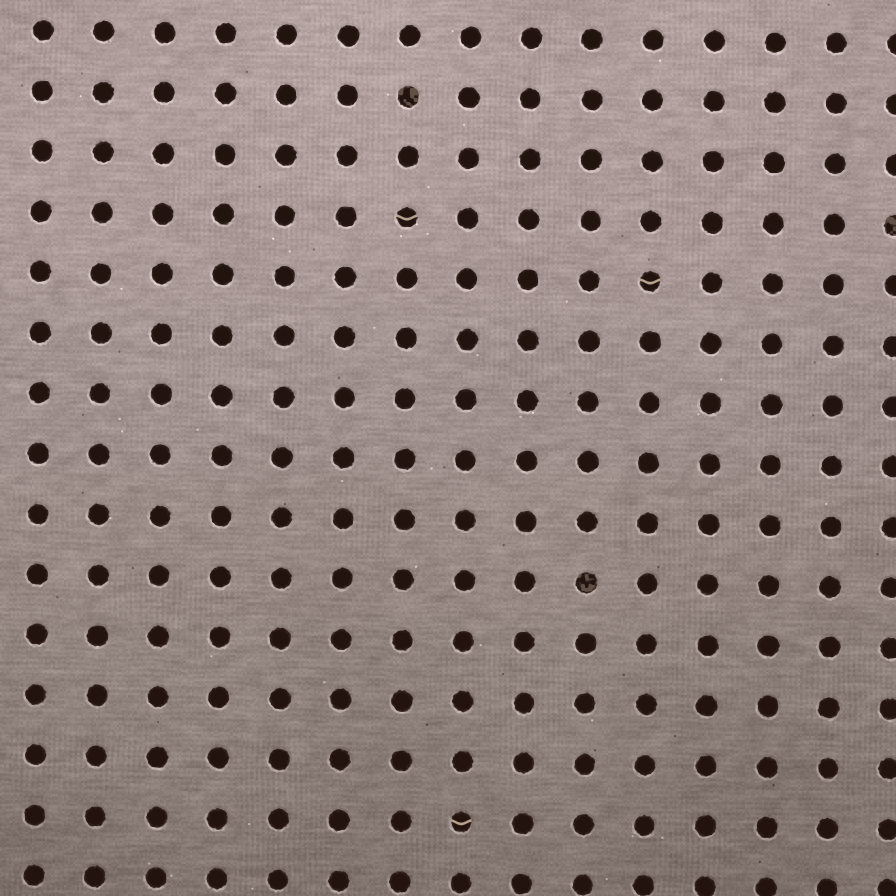
Reproduce this texture procedurally as a Shadertoy shader.

```glsl
float hash(vec2 p) {
    vec3 q = fract(p.xyx * vec3(0.1031, 0.1030, 0.0973));
    q += dot(q, q.yzx + 33.33);
    return fract((q.x + q.y) * q.z);
}

float noise(vec2 p) {
    vec2 i = floor(p), f = fract(p);
    f = f * f * (3.0 - 2.0 * f);
    return mix(mix(hash(i), hash(i + vec2(1, 0)), f.x),
               mix(hash(i + vec2(0, 1)), hash(i + vec2(1, 1)), f.x), f.y);
}

// Soft wrinkles running diagonally, with finer dents on top
float relief(vec2 p) {
    vec2 diagonal = vec2(p.x - p.y, p.x + p.y);
    return noise(diagonal * vec2(14.0, 42.0) + 3.0 * noise(p * 9.0))
         + 0.5 * noise(p * vec2(55.0, 85.0) + 17.0);
}

// Horizontal threads, crossed by vertical ones in patches
float weave(vec2 p) {
    float wobble = noise(p * 24.0);
    float across = sin(p.y * 1050.0 + 5.0 * wobble);
    float down = sin(p.x * 1050.0 + 3.0 * wobble);
    float patches = smoothstep(0.45, 0.75, noise(p * 11.0 + 40.0));
    float streaks = noise(p * vec2(45.0, 230.0)) - 0.5;
    return 0.012 * across * (0.4 + wobble) + 0.016 * down * patches + 0.055 * streaks;
}

void mainImage(out vec4 fragColor, in vec2 fragCoord) {
    vec2 uv = fragCoord / iResolution.xy;
    float blur = max(0.0009, 0.8 / iResolution.y);

    // Slightly skewed lattice of holes, counted from the top left
    mat2 lattice = mat2(0.0681, -0.0011, -0.00075, -0.0674);
    vec2 firstHole = vec2(0.0482, 0.9661);
    vec2 board = inverse(lattice) * (uv - firstHole);
    vec2 id = round(board);
    float seed = hash(id + 31.0);
    vec2 jitter = vec2(hash(id + 5.0), hash(id + 71.0)) - 0.5;
    vec2 p = uv - firstHole - lattice * id - 0.0012 * jitter;

    // Painted cloth, paler and pinker towards the top
    vec3 cloth = mix(vec3(0.53, 0.48, 0.455), vec3(0.695, 0.625, 0.62),
                     smoothstep(-0.05, 1.0, uv.y));
    cloth -= 0.035 * smoothstep(0.4, 0.75, length(uv - vec2(0.45, 0.55)));
    cloth += 0.035 * (noise(uv * 5.0) - 0.5);
    vec2 threadSpace = board * 0.068;
    cloth += weave(threadSpace) + 0.05 * (hash(floor(uv * 420.0)) - 0.5);
    cloth += 0.10 * (relief(uv) - relief(uv + vec2(-0.003, 0.004)));

    // Sparse pale chips and dark pits
    vec2 speckId = floor(uv * 70.0);
    vec2 speckAt = 0.25 + 0.5 * vec2(hash(speckId + 9.0), hash(speckId + 19.0));
    float speck = 1.0 - smoothstep(0.05, 0.13, length(fract(uv * 70.0) - speckAt));
    float speckKind = hash(speckId + 113.0);
    cloth += speck * (0.22 * step(0.993, speckKind) - 0.18 * step(speckKind, 0.006));

    // Hole outline, a little ragged
    float ragged = noise(p * 330.0 + id * 13.0) - 0.5;
    float radius = 0.0116 + 0.0006 * (seed - 0.5);
    float edge = length(p) - radius + 0.0016 * ragged;

    // Raised rim, lit at the lower left and shaded at the upper right
    float facing = dot(p / max(length(p), 0.0001), vec2(-0.5, -0.866));
    float rim = 1.0 - smoothstep(0.0006, 0.0026, abs(edge - 0.0012));
    cloth += rim * (0.15 * smoothstep(-0.3, 0.8, facing) * (0.6 + 0.8 * noise(p * 260.0 + id))
                  - 0.05 * smoothstep(0.2, 1.0, -facing));

    // Dark inside, with faint brown fibres near the wall
    vec3 inside = vec3(0.135, 0.075, 0.06);
    inside += 0.10 * smoothstep(-0.0035, 0.0, edge) * noise(p * 500.0 + id * 7.0);
    vec3 fibre = vec3(0.42, 0.35, 0.31);

    // A few holes are partly clogged or crossed by a loose strand
    float clog = step(0.985, seed) * smoothstep(0.4, 0.7, noise(p * 260.0 + id * 3.0));
    float bend = p.y + 0.002 * cos(p.x * 250.0);
    float strand = step(seed, 0.008) * (1.0 - smoothstep(0.0006, 0.0006 + 2.0 * blur, abs(bend)));
    inside = mix(inside, fibre, 0.85 * clog);
    inside = mix(inside, vec3(0.72, 0.64, 0.56), strand);

    float hole = 1.0 - smoothstep(-blur, blur, edge);
    fragColor = vec4(clamp(mix(cloth, inside, hole), 0.0, 1.0), 1.0);
}
```
